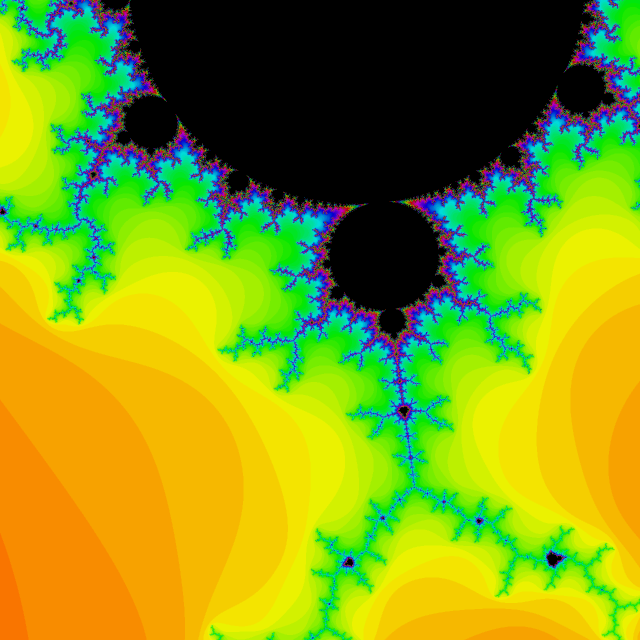
A three.js fragment shader for this background:

```glsl
// Close view of the Mandelbrot set around its period-three bulb, upside down.
// Each point is coloured by its escape count: one hue step per iteration,
// slowly darkening, with black for points that never escape.

varying vec2 vUv;

const vec2  VIEW_CENTER = vec2(-0.1403, 0.8869); // complex plane
const float VIEW_SIZE   = 0.2659;                // width of the view
const int   MAX_STEPS   = 200;
const float BAILOUT     = 2.0;
const float HUE_CYCLE   = 64.0;                  // steps per hue turn
const float FADE        = 0.0045;                // brightness lost per step
const float MIN_VALUE   = 0.55;
const vec3  INTERIOR    = vec3(0.0);
const int   AA          = 2;                     // samples per axis
const float AA_WIDTH    = 1.0 / 512.0;           // filter width on the canvas

// Fully saturated colour wheel, hue from 0 to 1
vec3 hueColor(float hue) {
  vec3 ramp = abs(fract(hue + vec3(0.0, 2.0, 1.0) / 3.0) * 6.0 - 3.0);
  return clamp(ramp - 1.0, 0.0, 1.0);
}

// Steps until z leaves the bailout circle, or -1 if it stays inside
float escapeCount(vec2 c) {
  vec2 z = vec2(0.0);
  for (int i = 1; i <= MAX_STEPS; i++) {
    z = vec2(z.x * z.x - z.y * z.y, 2.0 * z.x * z.y) + c;
    if (dot(z, z) > BAILOUT * BAILOUT) return float(i);
  }
  return -1.0;
}

vec3 fractalColor(vec2 uv) {
  // The imaginary axis points down the canvas
  vec2 c = VIEW_CENTER + (uv - 0.5) * vec2(VIEW_SIZE, -VIEW_SIZE);
  float steps = escapeCount(c);
  if (steps < 0.0) return INTERIOR;
  float value = max(1.0 - FADE * steps, MIN_VALUE);
  return hueColor(steps / HUE_CYCLE) * value;
}

void main() {
  // Average a small grid of samples to smooth band edges and filaments
  vec3 color = vec3(0.0);
  for (int y = 0; y < AA; y++) {
    for (int x = 0; x < AA; x++) {
      vec2 offset = (vec2(float(x), float(y)) + 0.5) / float(AA) - 0.5;
      color += fractalColor(vUv + offset * AA_WIDTH);
    }
  }
  gl_FragColor = vec4(color / float(AA * AA), 1.0);
}
```
